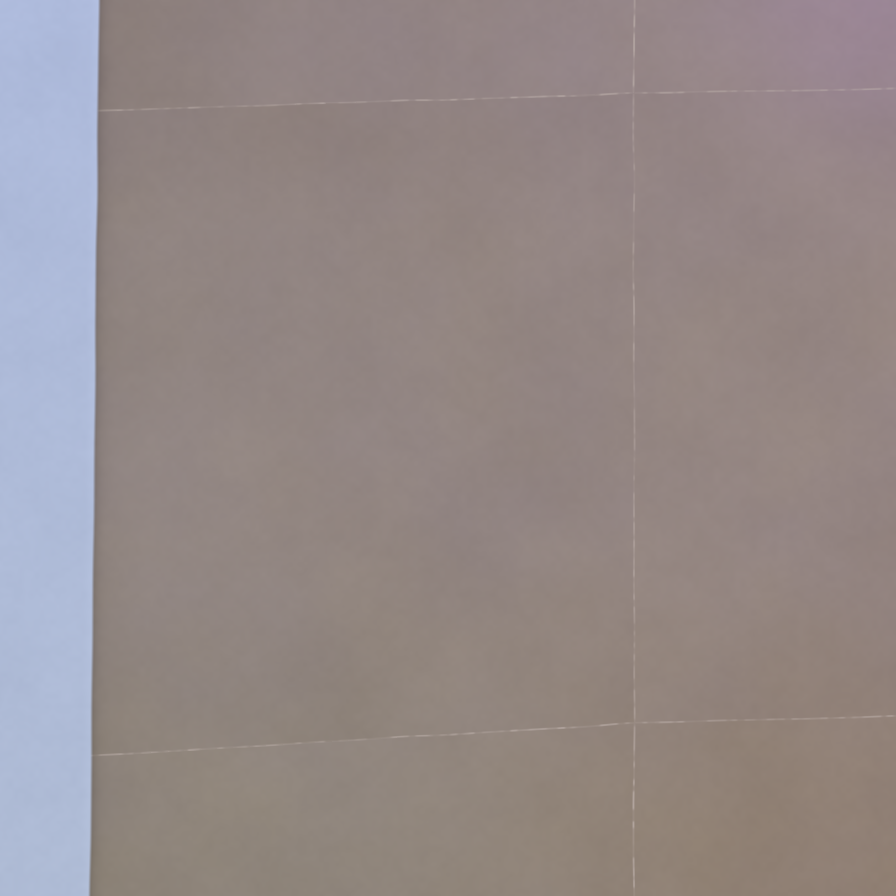
Give the GLSL for this texture, as a WebGL 2 fragment shader.

```glsl
#version 300 es
precision highp float;

#define JOINT_X 0.7075
#define TILE_WIDTH 0.703
#define JOINT_WIDTH 0.0015
#define JOINT_STRENGTH 0.62
#define STRIP_TOP 0.1107
#define STRIP_BOTTOM 0.1005
#define EDGE_SOFTNESS 0.0022
#define MOTTLE 0.040
#define GRAIN 0.013
#define JOINT_COLOR vec3(0.74, 0.69, 0.67)

uniform vec2 u_resolution;
out vec4 fragColor;

float hash(vec2 p) {
  return fract(sin(dot(p, vec2(127.1, 311.7))) * 43758.5453);
}

float noise(vec2 p) {
  vec2 cell = floor(p), f = fract(p);
  f = f * f * (3.0 - 2.0 * f);
  return mix(mix(hash(cell), hash(cell + vec2(1, 0)), f.x),
             mix(hash(cell + vec2(0, 1)), hash(cell + vec2(1, 1)), f.x), f.y);
}

float fbm(vec2 p) {
  float sum = 0.0, weight = 0.5;
  for (int i = 0; i < 5; i++) {
    sum += weight * noise(p);
    p = p * 2.03 + 17.3;
    weight *= 0.58;
  }
  return sum;
}

// Soft-edged line of the given width at distance d
float line(float d, float width, float pixel) {
  float coverage = min(1.0, width / pixel);
  return coverage * (1.0 - smoothstep(0.5 * width - 0.5 * pixel, 0.5 * width + pixel, d));
}

// Height of the lower and upper joints, bending at the upright joint
vec2 jointHeights(float x) {
  float dx = x - JOINT_X;
  vec2 slope = dx < 0.0 ? vec2(0.061, 0.0335) : vec2(0.026, 0.017);
  return vec2(0.193, 0.896) + slope * dx;
}

// Uneven light over the floor: cool above, warm below
vec3 floorLight(vec2 p) {
  vec3 below = mix(vec3(0.560, 0.522, 0.485), vec3(0.565, 0.500, 0.450), smoothstep(0.3, 1.0, p.x));
  vec3 middle = mix(vec3(0.568, 0.525, 0.510), vec3(0.580, 0.520, 0.508), p.x);
  vec3 above = mix(vec3(0.550, 0.502, 0.488), vec3(0.588, 0.523, 0.535), p.x);
  vec3 color = mix(below, middle, smoothstep(0.0, 0.5, p.y));
  color = mix(color, above, smoothstep(0.6, 1.0, p.y));
  vec2 corner = p - vec2(0.97, 1.0);
  return color + exp(-45.0 * dot(corner, corner)) * vec3(0.020, 0.004, 0.055);
}

void main() {
  vec2 p = gl_FragCoord.xy / u_resolution;
  float pixel = 1.0 / min(u_resolution.x, u_resolution.y);

  // Tile coordinates, with a slight waver in the joints
  vec2 heights = jointHeights(p.x);
  float rowHeight = heights.y - heights.x;
  vec2 grid = vec2((p.x - JOINT_X) / TILE_WIDTH, (p.y - heights.x) / rowHeight);
  vec2 tile = floor(grid);
  vec2 waver = 0.0016 * (vec2(noise(vec2(p.y * 20.0, 4.0)), noise(vec2(p.x * 20.0, 9.0))) - 0.5);
  vec2 jointDistance = abs((grid - round(grid)) * vec2(TILE_WIDTH, rowHeight) + waver);

  // Cloudy stone with patches that differ from tile to tile
  vec2 stone = p + 7.0 * vec2(hash(tile), hash(tile + 5.0));
  float clouds = fbm(stone * 8.0) - 0.56;
  float warmth = fbm(stone * 9.0 + 31.0) - 0.56;
  float grain = noise(p * 170.0) + noise(p * 95.0 + 40.0) - 1.0;
  vec3 color = floorLight(p) + MOTTLE * clouds + GRAIN * 0.5 * grain;
  color += warmth * vec3(0.006, 0.004, -0.022);
  color += 0.005 * (hash(tile + 2.0) - 0.5);

  // Thin pale joints, faded in stretches and broken into specks
  float along = jointDistance.x < jointDistance.y ? p.y : p.x + 3.0;
  float stretch = mix(0.45, 1.0, noise(vec2(along * 11.0, tile.y)));
  float specks = mix(0.3, 1.2, smoothstep(0.15, 0.85, noise(vec2(along * 150.0, 2.0))));
  float upright = line(jointDistance.x, JOINT_WIDTH, pixel);
  float level = line(jointDistance.y, JOINT_WIDTH, pixel);
  float joint = max(upright, level) * JOINT_STRENGTH * stretch * specks;
  color = mix(color, JOINT_COLOR, clamp(joint, 0.0, 1.0));

  // Shadow beside the pale strip
  float edge = mix(STRIP_BOTTOM, STRIP_TOP, p.y) + 0.0012 * (noise(vec2(p.y * 14.0, 3.0)) - 0.5);
  float side = p.x - edge;
  color *= 1.0 - 0.13 * exp(-max(side, 0.0) / 0.005) - 0.04 * exp(-max(side, 0.0) / 0.025);

  // Pale blue strip
  vec3 strip = mix(vec3(0.685, 0.735, 0.835), vec3(0.680, 0.730, 0.860), p.y);
  strip += 0.025 * (fbm(p * 12.0) - 0.56) + 0.007 * grain;
  strip += 0.015 * smoothstep(-0.012, 0.0, side);
  float softness = max(pixel, EDGE_SOFTNESS);
  color = mix(strip, color, smoothstep(-softness, softness, side));

  fragColor = vec4(color, 1.0);
}
```
